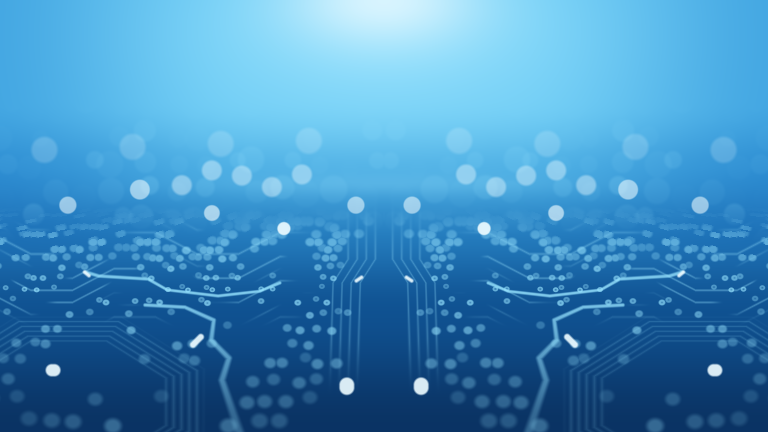
Reproduce this background procedurally as a WebGL 2 fragment shader.

```glsl
#version 300 es
precision highp float;
uniform vec2 u_resolution;
out vec4 fragColor;

const vec3 ABYSS = vec3(0.04, 0.20, 0.39), DEEP = vec3(0.06, 0.32, 0.57);
const vec3 MID = vec3(0.14, 0.49, 0.75), SKY = vec3(0.27, 0.66, 0.88);
const vec3 PALE = vec3(0.40, 0.78, 0.95), GLOW = vec3(0.58, 0.88, 0.99);
const vec3 WHITE = vec3(0.92, 0.98, 1.0);
const float HORIZON = 0.65; // vanishing height of the board
const float FOCUS = 0.33;   // height of the sharp strip
const float PAD_CELL = 0.085, HAZE_CELL = 0.065;
const float LANE_GAP = 0.021, TRACE_GAP = 0.028;

// Main trace corners on one half, in canvas heights
const vec2 UPPER[7] = vec2[7](vec2(0.69, 0.37), vec2(0.66, 0.361), vec2(0.546, 0.354),
  vec2(0.502, 0.329), vec2(0.384, 0.315), vec2(0.287, 0.326), vec2(0.241, 0.345));
const vec2 LOWER[7] = vec2[7](vec2(0.553, 0.294), vec2(0.461, 0.289), vec2(0.394, 0.259),
  vec2(0.40, 0.213), vec2(0.359, 0.171), vec2(0.375, 0.12), vec2(0.328, -0.02));

vec2 hash2(vec2 c) {
  vec3 h = fract(c.xyx * vec3(0.1031, 0.1030, 0.0973));
  h += dot(h, h.yzx + 33.33);
  return fract((h.xx + h.yz) * h.zy);
}
float corner(vec2 c, vec2 f, vec2 o) { return dot(hash2(c + o) * 2.0 - 1.0, f - o); }
float gradientNoise(vec2 p) {
  vec2 c = floor(p), f = p - c, w = f * f * (3.0 - 2.0 * f);
  return mix(mix(corner(c, f, vec2(0)), corner(c, f, vec2(1, 0)), w.x),
             mix(corner(c, f, vec2(0, 1)), corner(c, f, vec2(1)), w.x), w.y);
}
float fill(float d, float soft) { return 1.0 - smoothstep(-soft, soft, d); }
float band(float v, float lo, float hi, float soft) { return fill(lo - v, soft) * fill(v - hi, soft); }
float bell(float v, float width) { return exp(-v * v / (width * width)); }
float stripe(float s, float gap) { return abs(fract(s / gap) - 0.5) * gap; }

float segment(vec2 p, vec2 a, vec2 b) {
  vec2 ab = b - a;
  return length(p - a - ab * clamp(dot(p - a, ab) / dot(ab, ab), 0.0, 1.0));
}
float path(vec2 p, vec2 v[7]) {
  float d = 9.0;
  for (int i = 0; i < 6; i++) d = min(d, segment(p, v[i], v[i + 1]));
  return d;
}
float glint(vec2 p, vec2 c, vec2 arm, float r) { return fill(segment(p, c - arm, c + arm) - r, 0.003); }

// Solder pads in perspective, blurred away from the focus strip
float pads(vec2 p, float px) {
  float drop = max(HORIZON - p.y, 0.08), sum = 0.0;
  vec2 base = floor(vec2(p.x / drop, log(drop)) / PAD_CELL);
  for (int k = 0; k < 9; k++) {
    vec2 cell = base + vec2(k % 3 - 1, k / 3 - 1), h = hash2(cell);
    vec2 q = (cell + 0.3 + 0.4 * h) * PAD_CELL;
    float depth = exp(q.y), blur = abs(HORIZON - depth - FOCUS);
    float d = length((p - vec2(q.x * depth, HORIZON - depth)) * vec2(1.0, 1.15));
    float on = step(0.03, gradientNoise(cell * 0.31) + 0.25 * h.x - 0.125) * step(0.22, q.x);
    float pad = fill(d - 0.0065 - 0.04 * blur, px * 0.7 + 0.02 * blur);
    pad *= 1.0 - 0.7 * fill(d - 0.002, px) * bell(blur, 0.05);
    sum = max(sum, on * pad * mix(0.8, 0.32, min(blur * 4.5, 1.0)) * (0.45 + 0.55 * h.y));
  }
  return sum * fill(p.y - 0.48, 0.05);
}

// Faint overlapping discs in the distance
float hazeDiscs(vec2 p) {
  float sum = 0.0;
  for (int k = 0; k < 9; k++) {
    vec2 cell = floor(p / HAZE_CELL) + vec2(k % 3 - 1, k / 3 - 1), h = hash2(cell + 17.0);
    float d = length(p - (cell + 0.2 + 0.6 * h) * HAZE_CELL);
    sum += fill(d - 0.018 - 0.014 * h.x, 0.005) * h.y * h.y;
  }
  return min(0.2 * sum, 0.4) * band(p.y, 0.49, 0.71, 0.06);
}

// Bright bokeh in three wavy rows
float bokehRows(vec2 p, float px) {
  float sum = 0.0;
  for (float n = 0.0; n < 5.0; n++) {
    float wave = sin(n * 1.571 - 0.2);
    float near = length(p - vec2(0.065 + 0.1667 * n, 0.516 - 0.046 * wave));
    float mid = length(p - vec2(0.19 + 0.0695 * n, 0.588 - 0.021 * sin(n * 1.9 - 0.4)));
    float far = length(p - vec2(0.174 + 0.204 * n, 0.674 - 0.007 * n));
    sum = max(sum, fill(near - 0.019 + 0.004 * wave, px) * (0.58 + 0.35 * max(wave, 0.0)));
    sum = max(sum, max(fill(mid - 0.023, 0.004) * 0.42, fill(far - 0.03, 0.005) * 0.2));
  }
  return sum;
}

// Jogged board lines, centre lanes and nested lower block
float fineTraces(vec2 p, float soft) {
  float s = p.y + 0.05 * clamp(abs(fract(p.x * 2.6) - 0.5) * 4.0 - 0.5, 0.0, 1.0);
  float gate = smoothstep(0.0, 0.12, gradientNoise(vec2(p.x * 5.0, floor(s / TRACE_GAP) * 0.73)));
  gate *= band(p.y, 0.27, 0.47, 0.03) * smoothstep(0.15, 0.25, p.x);
  float lane = p.x - 0.02 - 0.035 * clamp((0.4 - p.y) / 0.055, 0.0, 1.0) + 0.03 * min(p.y - 0.34, 0.0);
  float lanes = band(lane, -0.01, 0.075, 0.006) * band(p.y, 0.16, 0.47, 0.08);
  vec2 a = abs(p - vec2(0.73, 0.07)) * vec2(1.0, 1.6);
  float block = max(max(a.x, a.y), 0.72 * (a.x + a.y));
  return 0.38 * gate * fill(stripe(s, TRACE_GAP) - 0.002, soft)
    + 0.36 * lanes * fill(stripe(lane + 0.5 * LANE_GAP, LANE_GAP) - 0.0015, soft)
    + 0.2 * band(block, 0.22, 0.31, 0.01) * fill(stripe(block, 0.018) - 0.002, soft);
}

void main() {
  float px = 1.0 / u_resolution.y;
  vec2 p = vec2(abs(gl_FragCoord.x - 0.5 * u_resolution.x), gl_FragCoord.y) * px;
  float blur = abs(p.y - FOCUS);
  // Backdrop and top glow
  vec3 col = mix(ABYSS, DEEP, smoothstep(0.0, 0.3, p.y));
  col = mix(col, MID, smoothstep(0.27, 0.49, p.y));
  col = mix(col, SKY, smoothstep(0.44, 0.62, p.y));
  col = mix(col, PALE, smoothstep(0.58, 0.77, p.y));
  col *= 1.0 - vec3(0.36, 0.17, 0.07) * smoothstep(0.3, 0.95, p.x) * smoothstep(0.3, 0.6, p.y);
  col = mix(col, GLOW, 0.85 * bell(p.x, 0.5) * bell(p.y - 0.92, 0.24));
  col = mix(col, WHITE, 0.8 * bell(p.x, 0.22) * bell(1.0 - p.y, 0.11));
  col = mix(col, GLOW, 0.2 * bell(p.x, 0.4) * bell(p.y - 0.575, 0.025));
  // Board and lights
  col = mix(col, GLOW, hazeDiscs(p));
  col = mix(col, GLOW, fineTraces(p, px + 0.018 * blur));
  float trace = fill(min(path(p, UPPER), path(p, LOWER)) - 0.003 - 0.018 * blur, px + 0.015 * blur);
  col = mix(col, GLOW, trace * mix(0.85, 0.3, min(blur * 3.5, 1.0)));
  col = mix(col, GLOW, pads(p, px));
  float spark = glint(p, vec2(0.086, 0.106), vec2(0, 0.003), 0.017);
  spark += glint(p, vec2(0.766, 0.143), vec2(0.003, 0), 0.014);
  spark += glint(p, vec2(0.433, 0.211), vec2(0.009, -0.009), 0.007);
  spark += glint(p, vec2(0.688, 0.366), vec2(0.005, 0.004), 0.004);
  spark += glint(p, vec2(0.058, 0.354), vec2(0.006, -0.004), 0.004);
  col = mix(col, WHITE, max(bokehRows(p, px), 0.92 * spark));
  fragColor = vec4(col, 1.0);
}
```
